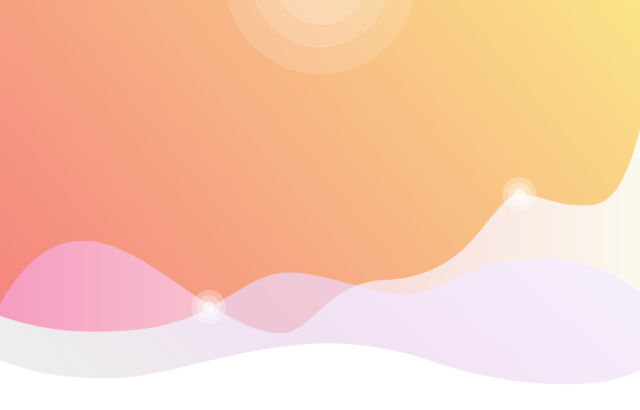
Write a Shadertoy shader that draws this background.

```glsl
// A warm diagonal gradient with a haloed sun, above layered pastel waves.
// Each wave edge is a chain of Hermite spans; fills are three-stop ramps,
// and the sun and two beads are stacks of translucent white discs.

const float WIDTH = 7.68;   // canvas width in scene units, origin lower left

// Fill colours
const vec3 CORAL    = vec3(0.96, 0.53, 0.50);
const vec3 APRICOT  = vec3(0.97, 0.71, 0.52);
const vec3 LEMON    = vec3(0.985, 0.895, 0.53);
const vec3 PINK     = vec3(0.97, 0.61, 0.76);
const vec3 BLUSH    = vec3(0.97, 0.84, 0.84);
const vec3 CREAM    = vec3(0.985, 0.975, 0.935);
const vec3 PEARL    = vec3(0.93, 0.93, 0.92);
const vec3 LILAC    = vec3(0.95, 0.877, 0.955);
const vec3 MIST     = vec3(0.965, 0.93, 0.985);
const vec3 LAVENDER = vec3(0.925, 0.83, 0.95);
const vec3 WHITE    = vec3(1.0);
const float VEIL_ALPHA = 0.75;

// Discs: centres, radii from outside in, and opacities
const vec2 SUN = vec2(3.845, 5.18);
const vec3 SUN_RADII = vec3(1.15, 0.83, 0.56);
const vec3 SUN_ALPHA = vec3(0.13, 0.14, 0.15);
const vec2 LEFT_BEAD = vec2(2.505, 1.235);
const vec2 RIGHT_BEAD = vec2(6.235, 2.59);
const vec3 BEAD_RADII = vec3(0.205, 0.14, 0.07);
const vec3 BEAD_ALPHA = vec3(0.28, 0.30, 0.60);

// Wave knots: x, height, slope
const vec3 BACK[11] = vec3[11](
    vec3(0.0, 1.27, 1.76), vec3(1.0, 2.03, 0.0), vec3(2.5, 1.27, -0.62),
    vec3(3.38, 0.92, 0.0), vec3(3.85, 1.21, 0.95), vec3(4.6, 1.56, 0.04),
    vec3(5.5, 1.88, 0.8), vec3(5.9, 2.32, 1.2), vec3(6.23, 2.59, 0.0),
    vec3(6.9, 2.46, 0.0), vec3(7.68, 3.37, 3.9));
const vec3 VEIL[8] = vec3[8](
    vec3(0.0, 1.13, -0.35), vec3(1.1, 0.94, 0.0), vec3(2.5, 1.22, 0.54),
    vec3(3.45, 1.65, 0.0), vec3(4.9, 1.39, 0.0), vec3(5.5, 1.6, 0.5),
    vec3(6.55, 1.82, 0.0), vec3(7.68, 1.42, -0.7));
const vec3 FRONT[7] = vec3[7](
    vec3(0.0, 0.6, -0.42), vec3(1.3, 0.38, 0.0), vec3(2.5, 0.59, 0.23),
    vec3(3.95, 0.8, 0.0), vec3(5.2, 0.58, -0.34), vec3(6.8, 0.31, 0.0),
    vec3(7.68, 0.48, 0.5));

// Hermite height between two knots; keeps the earlier height left of the span
float span(float x, vec3 a, vec3 b, float earlier) {
    if (x < a.x) return earlier;
    float w = b.x - a.x, t = (x - a.x) / w, s = 1.0 - t;
    return mix(a.y, b.y, t * t * (3.0 - 2.0 * t))
         + w * t * s * (a.z * s - b.z * t);
}

float backHeight(float x) {
    float y = BACK[0].y;
    for (int i = 0; i < 10; i++) y = span(x, BACK[i], BACK[i + 1], y);
    return y;
}

float veilHeight(float x) {
    float y = VEIL[0].y;
    for (int i = 0; i < 7; i++) y = span(x, VEIL[i], VEIL[i + 1], y);
    return y;
}

float frontHeight(float x) {
    float y = FRONT[0].y;
    for (int i = 0; i < 6; i++) y = span(x, FRONT[i], FRONT[i + 1], y);
    return y;
}

// Smooth coverage where the signed value is positive
float cover(float d) {
    float w = 0.7 * fwidth(d) + 1e-5;
    return smoothstep(-w, w, d);
}

vec3 ramp(vec3 a, vec3 b, vec3 c, float t) {
    t = 2.0 * clamp(t, 0.0, 1.0);
    return t < 1.0 ? mix(a, b, t) : mix(b, c, t - 1.0);
}

vec3 addDiscs(vec3 col, vec2 p, vec3 radii, vec3 alpha) {
    for (int i = 0; i < 3; i++)
        col = mix(col, WHITE, alpha[i] * cover(radii[i] - length(p)));
    return col;
}

void mainImage(out vec4 fragColor, in vec2 fragCoord) {
    vec2 p = fragCoord * WIDTH / iResolution.x;
    float across = p.x / WIDTH;

    // Sky and sun
    float diagonal = (p.x + 0.82 * (p.y - 1.42)) / 10.55;
    vec3 col = ramp(CORAL, APRICOT, LEMON, diagonal);
    col = addDiscs(col, p - SUN, SUN_RADII, SUN_ALPHA);

    // Back wave, then the veil: see-through over sky, solid over the wave
    float back = cover(backHeight(p.x) - p.y);
    float veil = cover(veilHeight(p.x) - p.y);
    vec3 overSky = mix(col, LAVENDER, VEIL_ALPHA);
    vec3 overWave = ramp(PEARL, LILAC, MIST, across + 0.15 * (p.y - 1.0));
    col = mix(col, ramp(PINK, BLUSH, CREAM, across), back);
    col = mix(col, mix(overSky, overWave, back), veil);

    // White foreground and beads
    col = mix(col, WHITE, cover(frontHeight(p.x) - p.y));
    col = addDiscs(col, p - LEFT_BEAD, BEAD_RADII, BEAD_ALPHA);
    col = addDiscs(col, p - RIGHT_BEAD, BEAD_RADII, BEAD_ALPHA);

    fragColor = vec4(col, 1.0);
}
```
